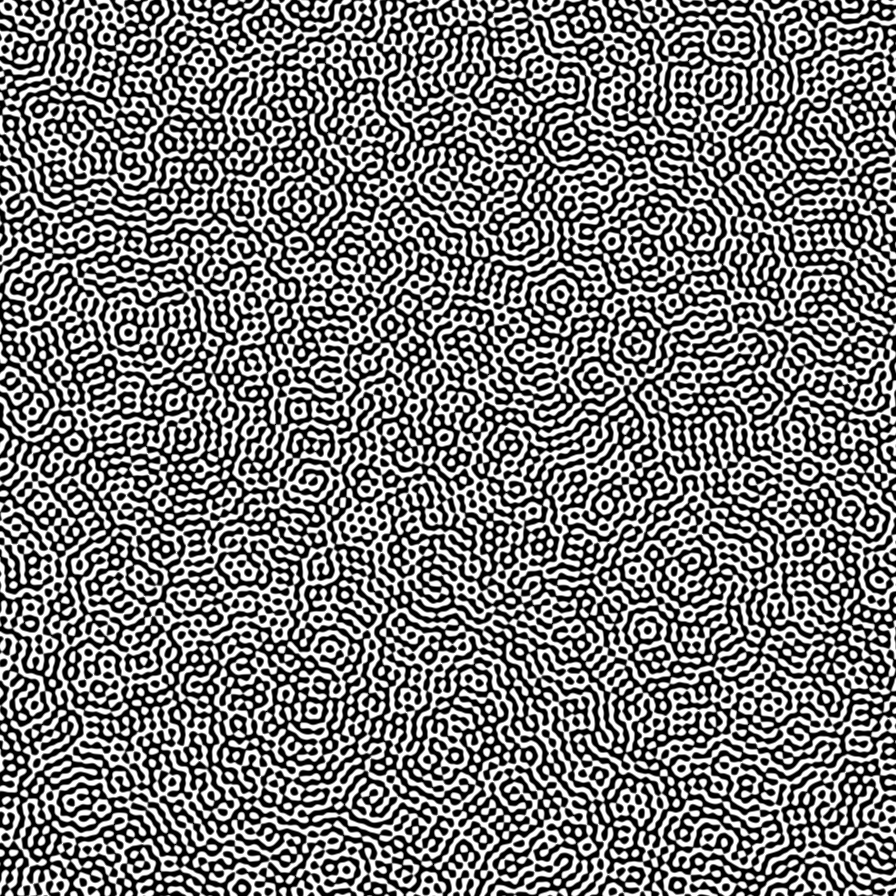
Reproduce this pattern procedurally as a three.js fragment shader.

```glsl
varying vec2 vUv;

const float TAU = 6.2831853;
const int WAVES = 128;           // plane waves summed into the field
const float FREQUENCY = 88.0;    // stripe periods across the canvas
const float BANDWIDTH = 0.02;    // relative spread of the frequency
const float THRESHOLD = 0.05;    // field level where black meets white
const float EDGE = 0.00143;      // half width of the edge on the canvas
const float SADDLE_SLOPE = 0.04; // least relative slope, softens crossings
const vec3 DARK = vec3(0.0);
const vec3 LIGHT = vec3(1.0);

float hash(float n) {
  return fract(sin(n * 12.9898 + 4.137) * 43758.545);
}

// Isotropic narrow-band random field: x = value, yz = gradient
vec3 randomWaves(vec2 p) {
  vec3 sum = vec3(0.0);
  for (int i = 0; i < WAVES; i++) {
    float n = float(i);
    // One jittered direction per sector of the half circle
    float angle = 0.5 * TAU * (n + hash(n)) / float(WAVES);
    float spread = BANDWIDTH * (2.0 * hash(n + 131.0) - 1.0);
    vec2 wave = FREQUENCY * (1.0 + spread) * vec2(cos(angle), sin(angle));
    float phase = TAU * fract(dot(p, wave) + hash(n + 277.0));
    sum += vec3(cos(phase), -TAU * wave * sin(phase));
  }
  return sum * sqrt(2.0 / float(WAVES));
}

void main() {
  vec3 field = randomWaves(vUv);
  // Dividing by the slope gives the distance to the nearest edge
  float slope = length(field.yz) + SADDLE_SLOPE * TAU * FREQUENCY;
  float edgeDistance = (field.x - THRESHOLD) / slope;
  float ink = smoothstep(-EDGE, EDGE, edgeDistance);
  gl_FragColor = vec4(mix(DARK, LIGHT, ink), 1.0);
}
```
